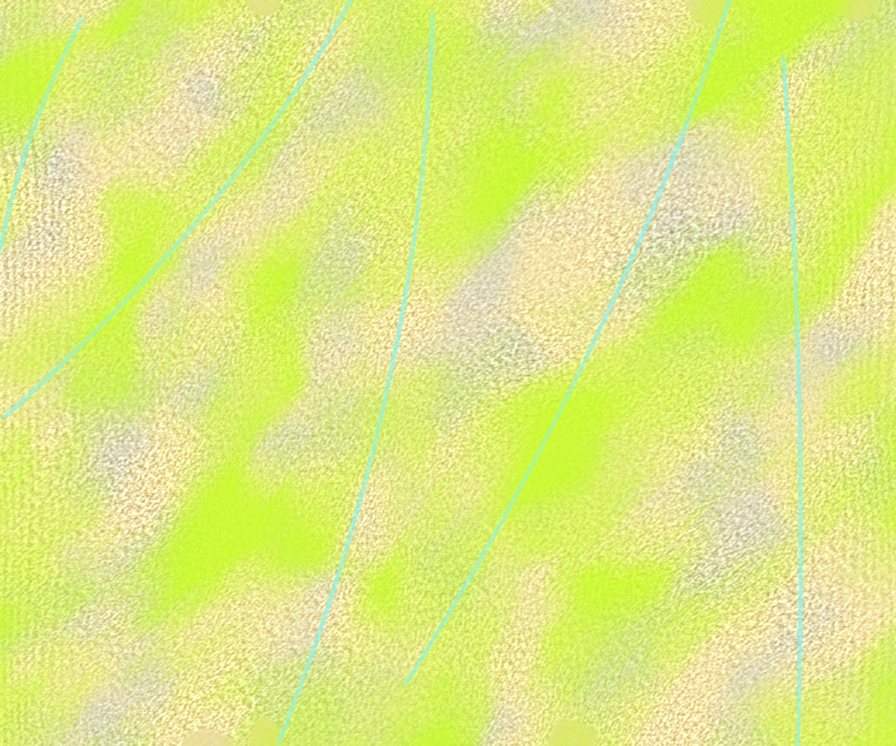
Give the GLSL for this background, as a Shadertoy shader.

```glsl
const vec3 CREAM = vec3(0.955, 0.895, 0.665);
const vec3 MAUVE = vec3(0.865, 0.845, 0.745);
const vec3 LIME = vec3(0.78, 0.99, 0.14);
const vec3 AQUA = vec3(0.55, 0.95, 0.91);
const vec3 SAND = vec3(0.92, 0.86, 0.62);
const vec3 GRAIN_TINT = vec3(0.20, 0.25, 0.32);
const float STROKE_ANGLE = 0.87;
const float GRAIN_SCALE = 270.0;
const float WASH_STRENGTH = 0.52;
const float CORE_STRENGTH = 0.34;
const float LINE_HALF_WIDTH = 0.0030;
const float LINE_OPACITY = 0.72;
const int LINE_COUNT = 5;
const int SMUDGE_COUNT = 6;

// Each line: lower end xy, upper end xy
const vec4 LINE_ENDS[LINE_COUNT] = vec4[](
    vec4(0.000, 0.663, 0.110, 0.975),
    vec4(0.005, 0.440, 0.475, 1.010),
    vec4(0.373, 0.003, 0.580, 0.984),
    vec4(0.544, 0.083, 0.981, 1.010),
    vec4(1.069, -0.01, 1.050, 0.925));
const float LINE_BOW[LINE_COUNT] = float[](-0.013, 0.042, 0.046, 0.036, 0.012);

float hash(vec2 p) {
    vec3 q = fract(p.xyx * vec3(0.1031, 0.1030, 0.0973));
    q += dot(q, q.yzx + 33.33);
    return fract((q.x + q.y) * q.z);
}

float cornerSlope(vec2 cell, vec2 offset) {
    float a = 6.28318 * hash(cell);
    return dot(vec2(cos(a), sin(a)), offset);
}

float gradientNoise(vec2 p) {
    vec2 i = floor(p), f = p - i;
    vec2 u = f * f * f * (f * (f * 6.0 - 15.0) + 10.0);
    vec2 e = vec2(0.0, 1.0);
    return mix(
        mix(cornerSlope(i, f), cornerSlope(i + e.yx, f - e.yx), u.x),
        mix(cornerSlope(i + e.xy, f - e.xy), cornerSlope(i + 1.0, f - 1.0), u.x),
        u.y);
}

// Coverage of one bowed line, with x as a parabola of y
float bowedLine(vec2 p, vec4 ends, float bow, float px) {
    vec2 span = ends.zw - ends.xy;
    float u = (p.y - ends.y) / span.y;
    float x = ends.x + span.x * u + 4.0 * bow * u * (1.0 - u);
    float slope = (span.x + 4.0 * bow * (1.0 - 2.0 * u)) / span.y;
    float d = abs(p.x - x) / sqrt(1.0 + slope * slope);
    float body = 1.0 - smoothstep(LINE_HALF_WIDTH - px, LINE_HALF_WIDTH + px, d);
    float tips = smoothstep(-0.006, 0.006, p.y - ends.y)
               * smoothstep(-0.006, 0.006, ends.w - p.y);
    return body * tips;
}

// Soft lime brushwork drawn out along the stroke direction
float limeCoverage(vec2 s) {
    float broad = gradientNoise(s * vec2(2.8, 5.4) + 11.3)
                + 0.6 * gradientNoise(s * vec2(6.5, 11.0) + 37.1)
                + 0.25 * gradientNoise(s * vec2(14.0, 25.0) + 83.9);
    float dabs = gradientNoise(s * vec2(4.2, 7.0) + 71.7)
               + 0.3 * gradientNoise(s * vec2(10.0, 18.0) + 7.7);
    float streaks = gradientNoise(s * vec2(5.0, 75.0) + 5.2)
                  + 0.6 * gradientNoise(s * vec2(9.0, 150.0) + 19.4);
    float wash = WASH_STRENGTH * smoothstep(-0.50, 0.40, broad + 0.14 * streaks);
    float core = CORE_STRENGTH * smoothstep(-0.08, 0.42, dabs) * smoothstep(-0.25, 0.25, broad);
    return clamp(wash + core + 0.06 * streaks * wash, 0.0, 1.0);
}

void mainImage(out vec4 fragColor, in vec2 fragCoord) {
    float px = 1.0 / iResolution.y;
    float aspect = iResolution.x * px;
    vec2 p = fragCoord * px;

    // Stroke space: x along the brush, y across it
    vec2 bend = 0.05 * vec2(gradientNoise(p * 2.5 + 3.0), gradientNoise(p * 2.5 + 53.0));
    float c = cos(STROKE_ANGLE), n = sin(STROKE_ANGLE);
    vec2 s = mat2(c, -n, n, c) * (p + bend);
    float lime = limeCoverage(s);

    // Paper with greyed hollows
    float hollow = gradientNoise(s * vec2(5.0, 8.0) + 91.0)
                 + 0.4 * gradientNoise(p * 16.0 + 23.0);
    vec3 paper = mix(CREAM, MAUVE, smoothstep(-0.25, 0.50, hollow));

    // Fine dashes, with upright ripples near the side edges
    float grain = gradientNoise(s * GRAIN_SCALE * vec2(0.5, 1.0))
                + 0.8 * gradientNoise(p * GRAIN_SCALE * vec2(0.8, 1.1) + 47.0);
    float side = 1.0 - smoothstep(0.02, 0.16, min(p.x, aspect - p.x));
    float ripple = sin(6.28318 * (p.x * 85.0 + 2.0 * gradientNoise(p * vec2(9.0, 4.0))));
    grain += 0.18 * side * ripple;
    float roughness = 0.85 + 0.7 * gradientNoise(p * 7.0 + 67.0);
    paper += GRAIN_TINT * grain * roughness;

    // Flat smudges along the top and bottom edges
    for (int i = 0; i < SMUDGE_COUNT; i++) {
        float k = float(i);
        vec2 center = vec2(aspect * hash(vec2(k, 7.0)), mod(k, 2.0));
        vec2 radius = 0.02 + 0.02 * vec2(hash(vec2(k, 13.0)), hash(vec2(k, 29.0)));
        float d = length((p - center) / radius) + 0.3 * gradientNoise(p * 30.0);
        paper = mix(paper, SAND, 0.85 * (1.0 - smoothstep(0.85, 1.1, d)));
    }

    vec3 color = mix(paper, LIME, lime);

    // Thin aqua lines, fainter where the lime is heavy
    float line = 0.0;
    for (int i = 0; i < LINE_COUNT; i++)
        line = max(line, bowedLine(p, LINE_ENDS[i], LINE_BOW[i], px));
    color = mix(color, AQUA, line * LINE_OPACITY * (1.0 - 0.4 * lime));

    fragColor = vec4(clamp(color, 0.0, 1.0), 1.0);
}
```
